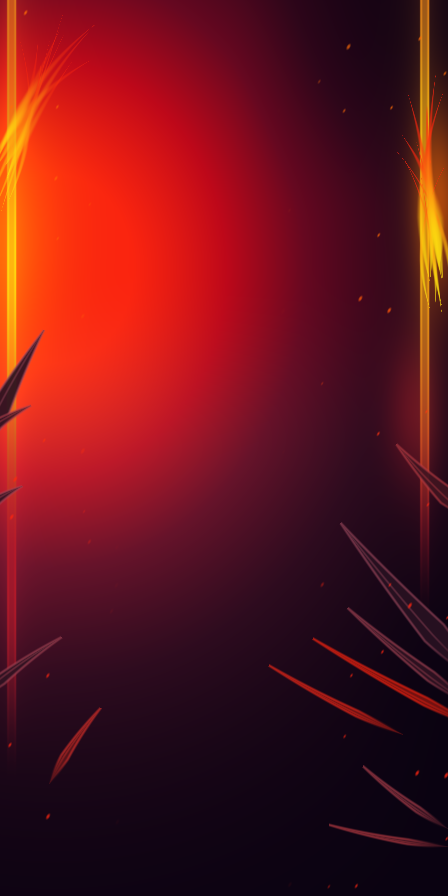
Write a Shadertoy shader that draws this background.

```glsl
// A smouldering backdrop: one anisotropic heat field is coloured by a ramp,
// then framed by two light beams, curved flame strokes, dark tapered shards
// and hashed sparks. Space is x in 0..1 and y in 0..2, origin lower left.

const vec3 NIGHT = vec3(0.035, 0.008, 0.065);
const vec3 PLUM = vec3(0.18, 0.022, 0.10);
const vec3 WINE = vec3(0.40, 0.03, 0.125);
const vec3 CRIMSON = vec3(0.74, 0.03, 0.10);
const vec3 SCARLET = vec3(0.98, 0.14, 0.06);
const vec3 ORANGE = vec3(1.0, 0.42, 0.02);
const vec3 YELLOW = vec3(1.0, 0.88, 0.06);
const vec3 AMBER = vec3(0.88, 0.48, 0.10);
const vec3 EMBER = vec3(0.72, 0.10, 0.16);
const vec3 STEEL = vec3(0.58, 0.30, 0.40);

const vec2 HEAT_CENTRE = vec2(0.12, 1.40);
const vec2 HEAT_SPREAD = vec2(0.64, 0.76);
const float BEAM_LEFT = 0.026;
const float BEAM_RIGHT = 0.948;
const float BEAM_HALF_WIDTH = 0.010;
const int FLAME_COUNT = 11;
const float SPARK_CELL = 0.075;

// Each shard is tip.xy, base.xy; glow is how hot its rim is.
const int SHARD_COUNT = 12;
const vec4 SHARDS[SHARD_COUNT] = vec4[SHARD_COUNT](
    vec4(0.098, 1.263, -0.05, 0.98), vec4(0.070, 1.095, -0.06, 1.01),
    vec4(0.050, 0.915, -0.06, 0.84), vec4(0.138, 0.578, -0.06, 0.43),
    vec4(0.225, 0.420, 0.11, 0.25), vec4(0.885, 1.008, 1.06, 0.84),
    vec4(0.760, 0.833, 1.08, 0.47), vec4(0.776, 0.643, 1.06, 0.42),
    vec4(0.698, 0.575, 1.08, 0.37), vec4(0.600, 0.515, 0.90, 0.36),
    vec4(0.810, 0.290, 1.00, 0.15), vec4(0.734, 0.159, 1.00, 0.11));
const float SHARD_GLOW[SHARD_COUNT] = float[SHARD_COUNT](
    0.1, 0.3, 0.2, 0.2, 0.7, 0.4, 0.1, 0.2, 1.0, 0.9, 0.3, 0.4);
const float SHARD_WIDTH[SHARD_COUNT] = float[SHARD_COUNT](
    0.036, 0.020, 0.020, 0.018, 0.013, 0.030, 0.042, 0.018, 0.014, 0.010, 0.010, 0.008);

float hash(vec2 p) {
    vec3 q = fract(vec3(p.xyx) * 0.1031);
    q += dot(q, q.yzx + 33.33);
    return fract((q.x + q.y) * q.z);
}

float gauss(vec2 d) { return exp(-dot(d, d)); }

vec3 heatRamp(float h) {
    vec3 c = mix(NIGHT, PLUM, clamp(h / 0.25, 0.0, 1.0));
    c = mix(c, WINE, clamp((h - 0.25) / 0.25, 0.0, 1.0));
    c = mix(c, CRIMSON, clamp((h - 0.5) / 0.25, 0.0, 1.0));
    return mix(c, SCARLET, clamp((h - 0.75) / 0.25, 0.0, 1.0));
}

// Tapered stroke: returns position along it, offset across it, half width.
vec3 stroke(vec2 p, vec2 base, vec2 tip, float width, float bend) {
    vec2 axis = tip - base, q = p - base;
    float len = length(axis);
    axis /= len;
    float t = dot(q, axis) / len;
    float across = axis.x * q.y - axis.y * q.x - bend * 4.0 * t * (1.0 - t);
    return vec3(t, across, width * clamp(t * 3.0, 0.0, 1.0) * (1.0 - t));
}

vec3 backdrop(vec2 p) {
    float heat = 1.08 * gauss((p - HEAT_CENTRE) / HEAT_SPREAD);
    heat *= 1.0 - 0.5 * smoothstep(0.5, 0.9, p.x) * smoothstep(1.5, 1.95, p.y);
    vec3 c = heatRamp(heat);
    c += vec3(0.0, 0.09, 0.08) * heat * smoothstep(1.4, 0.95, p.y);
    c = mix(c, ORANGE, 0.75 * gauss((p - vec2(-0.02, 1.47)) / vec2(0.15, 0.28)));
    c = mix(c, EMBER, 0.35 * gauss((p - vec2(0.92, 1.08)) / vec2(0.06, 0.16)));
    return mix(c, NIGHT, 0.7 * gauss((p - vec2(1.05, 0.40)) / vec2(0.20, 0.35)));
}

void addBeam(inout vec3 c, vec2 p, float x, float hotY, float endY, float px) {
    float d = abs(p.x - x);
    vec3 tint = mix(EMBER, AMBER, smoothstep(0.75, 1.25, p.y));
    tint = mix(tint, YELLOW, gauss(vec2((p.y - hotY) / 0.26, 0.0)));
    float fade = smoothstep(endY, endY + 0.45, p.y);
    float body = smoothstep(px, -px, d - BEAM_HALF_WIDTH);
    float rim = 0.6 + 0.4 * smoothstep(0.3, 0.9, d / BEAM_HALF_WIDTH);
    c += tint * 0.16 * fade * exp(-d / 0.035);
    c = mix(c, tint, body * rim * fade);
}

// Licks fan from a base zone to a tip zone; each zone is origin.xy, extent.xy.
void addFlames(inout vec3 c, vec2 p, vec4 baseZone, vec4 tipZone, float power, float seed) {
    for (int i = 0; i < FLAME_COUNT; i++) {
        vec2 k = vec2(float(i), seed);
        vec2 r = vec2(hash(k), hash(k + 17.0)), s = vec2(hash(k + 31.0), hash(k + 47.0));
        vec3 f = stroke(p, baseZone.xy + baseZone.zw * r, tipZone.xy + tipZone.zw * s,
                        mix(0.008, 0.028, r.y), 0.07 * (s.x - 0.5));
        float lick = smoothstep(1.0, 0.1, abs(f.y) / max(f.z, 0.0005));
        lick *= step(0.0, f.x) * step(f.x, 1.0);
        c = mix(c, mix(YELLOW, SCARLET, smoothstep(0.15, 0.85, f.x)), lick * power);
    }
}

void addShards(inout vec3 c, vec2 p, float px) {
    for (int i = 0; i < SHARD_COUNT; i++) {
        vec3 s = stroke(p, SHARDS[i].zw, SHARDS[i].xy, SHARD_WIDTH[i], 0.006);
        float inside = step(0.0, s.x) * step(s.x, 1.0);
        float body = inside * smoothstep(-px, px, s.z - abs(s.y));
        float rim = inside * smoothstep(0.005, 0.0, abs(abs(s.y) - s.z));
        float ridge = body * smoothstep(0.004, 0.0, abs(s.y - 0.2 * s.z));
        vec3 tint = mix(STEEL, SCARLET, SHARD_GLOW[i]);
        c = mix(c, mix(NIGHT, tint, 0.18 + 0.3 * SHARD_GLOW[i]), body * 0.92);
        c = mix(c, tint, max(rim * 0.6, ridge * 0.4) * smoothstep(0.0, 0.4, s.x));
    }
}

void addSparks(inout vec3 c, vec2 p, float px) {
    vec2 id = floor(p / SPARK_CELL);
    vec2 centre = 0.2 + 0.6 * vec2(hash(id + 5.0), hash(id + 71.0));
    vec2 d = (fract(p / SPARK_CELL) - centre) * SPARK_CELL;
    float size = mix(0.002, 0.005, hash(id + 113.0));
    float dist = length(vec2(0.86 * d.x - 0.5 * d.y, 0.5 * (0.5 * d.x + 0.86 * d.y)));
    float sides = smoothstep(0.16, 0.38, abs(p.x - 0.45));
    float lit = step(0.78, hash(id + 211.0)) * smoothstep(px, -px, dist - size * 0.6);
    c = mix(c, mix(SCARLET, ORANGE, smoothstep(0.8, 1.6, p.y)), lit * sides * 0.8);
}

void mainImage(out vec4 fragColor, in vec2 fragCoord) {
    vec2 p = fragCoord / iResolution.xy * vec2(1.0, 2.0);
    float px = 1.0 / iResolution.x;
    vec3 c = backdrop(p);
    addBeam(c, p, BEAM_LEFT, 1.42, 0.25, px);
    addBeam(c, p, BEAM_RIGHT, 1.58, 0.60, px);
    c = mix(c, ORANGE, 0.6 * gauss((p - vec2(0.98, 1.55)) / vec2(0.05, 0.19)));
    addFlames(c, p, vec4(-0.03, 1.52, 0.06, 0.18), vec4(0.04, 1.84, 0.20, 0.18), 0.42, 3.0);
    addFlames(c, p, vec4(0.95, 1.30, 0.06, 0.12), vec4(0.885, 1.60, 0.11, 0.24), 0.65, 9.0);
    addShards(c, p, px);
    addSparks(c, p, px);
    fragColor = vec4(clamp(c, 0.0, 1.0), 1.0);
}
```
